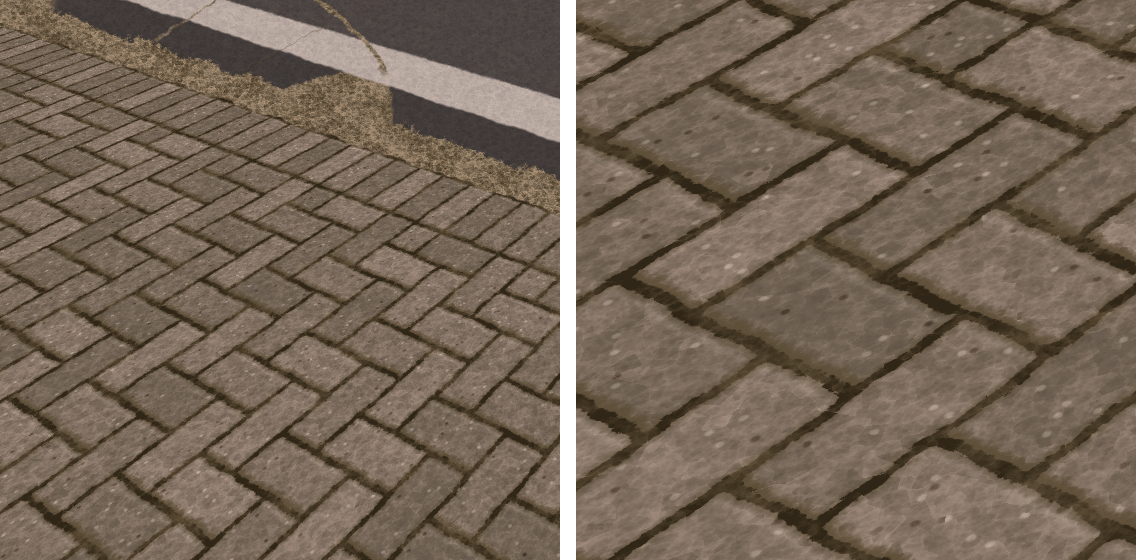
Left: the whole. Right: its middle third, enlarged.
Give the GLSL for this texture, as a WebGL 2 fragment shader.

```glsl
#version 300 es
precision highp float;
// Herringbone brick paving in perspective, edged by a soldier row, sandy verge and painted road.
uniform vec2 u_resolution;
out vec4 fragColor;

const vec3 BRICK = vec3(0.46, 0.40, 0.34);
const vec3 BRICK_LIGHT = vec3(0.55, 0.48, 0.43);
const vec3 MOSS = vec3(0.36, 0.30, 0.21);
const vec3 JOINT = vec3(0.19, 0.15, 0.09);
const vec3 ASPHALT = vec3(0.30, 0.27, 0.26);
const vec3 PAINT = vec3(0.72, 0.66, 0.63);
const vec3 SAND = vec3(0.56, 0.48, 0.39);
const float ROW_START = 4.0;  // soldier row, in brick widths
const float ROW_END = 6.0;

struct Brick { vec2 local; vec2 size; vec2 id; };

float hash(vec2 c) {
  return fract(sin(dot(c, vec2(127.1, 311.7))) * 43758.5);
}

// Cellular noise: distance to the nearest seed, and its random value.
vec2 cellular(vec2 p) {
  vec2 base = floor(p), best = vec2(9.0, 0.0);
  for (int j = -1; j <= 1; j++)
    for (int i = -1; i <= 1; i++) {
      vec2 c = base + vec2(i, j);
      float d = length(c + vec2(hash(c), hash(c + 51.3)) - p);
      if (d < best.x) best = vec2(d, hash(c + 17.9));
    }
  return best;
}

// Layered cellular noise centred on zero.
float mottle(vec2 p) {
  float sum = 0.0, amp = 0.6;
  for (int i = 0; i < 3; i++) {
    vec2 c = cellular(p);
    sum += amp * (0.6 * (c.x - 0.45) + 0.7 * (c.y - 0.5));
    p = p * 2.1 + 7.3;
    amp *= 0.75;
  }
  return sum;
}

float wobble(vec2 p) {
  return (sin(p.x + 1.7 * sin(p.y)) + 0.6 * sin(2.3 * p.y - 1.9 * p.x) + 0.4 * sin(5.1 * p.x + 3.7 * p.y)) * 0.5;
}

float below(float x, float edge, float soft) {
  return 1.0 - smoothstep(edge - soft, edge + soft, x);
}

// View (y downwards) to ground plane, in brick widths along both brick axes.
vec2 toGround(vec2 view) {
  mat3 project = mat3(0.125, -0.0137, 0.0187, -0.1034, 0.0734, -0.123, 0.4844, 0.5208, 1.0);
  vec3 g = inverse(project) * vec3(view, 1.0);
  vec2 st = g.xy / g.z;
  return vec2(st.x + 2.0 * st.y + 1.0, st.x - 2.0 * st.y + 0.5);
}

Brick layBrick(vec2 p) {
  vec2 cell = floor(p), f = p - cell;
  if (p.y > ROW_START) return Brick(vec2(f.x, p.y - ROW_START), vec2(1.0, 2.0), vec2(cell.x, 99.0));
  float phase = mod(cell.x - cell.y, 4.0);
  if (phase < 1.5) return Brick(f + vec2(phase, 0.0), vec2(2.0, 1.0), cell - vec2(phase, 0.0));
  vec2 lift = vec2(0.0, phase < 2.5 ? 1.0 : 0.0);
  vec2 id = cell - lift;
  return Brick(f + lift, vec2(1.0, min(2.0, ROW_START - id.y)), id);
}

// Depth inside a rounded box.
float inset(vec2 local, vec2 size, float radius) {
  vec2 d = abs(local - 0.5 * size) - 0.5 * size + radius;
  return radius - length(max(d, 0.0)) - min(max(d.x, d.y), 0.0);
}

vec3 paving(vec2 p, float aa) {
  float grain = mottle(p * 6.0);
  Brick b = layBrick(p + 0.025 * vec2(wobble(p * 3.1), wobble(p.yx * 2.7 + 4.0)));
  float tone = hash(b.id) - 0.5;
  float depth = inset(b.local, b.size, 0.10) + 0.05 * grain;
  vec3 face = mix(BRICK, BRICK_LIGHT, clamp(0.35 + 0.7 * tone + 0.9 * grain, 0.0, 1.0));
  face *= 1.0 + 0.10 * tone + 0.22 * grain;
  // pale chips and dark pits
  vec2 chip = cellular(p * 5.0);
  face += below(chip.x, 0.16, 0.08) * (0.14 * step(0.84, chip.y) - 0.13 * step(chip.y, 0.06));
  // lit upper rim and mossy, shaded lower bevel
  face += 0.05 * below(abs(b.size.y - b.local.y - 0.13), 0.03, 0.04);
  face = mix(face, MOSS, 0.75 * below(b.local.y + 0.1 * grain, 0.13, 0.05 + aa));
  face = mix(face, MOSS, 0.55 * below(depth, 0.09, 0.04 + aa));
  vec3 gap = mix(JOINT, MOSS, clamp(0.35 + 0.5 * wobble(p * 1.9) + grain, 0.0, 1.0));
  return mix(gap, face, smoothstep(0.05 - aa, 0.05 + aa, depth));
}

// Bent crack running down from the upper edge at x = start.
float crack(vec2 v, float start, float slope, float bend, float width, float px) {
  float x = start + slope * v.y + bend * v.y * v.y + 0.006 * wobble(v.yx * 90.0);
  return below(abs(v.x - x), width, px + 0.001) * below(v.y, 0.13, 0.01);
}

vec3 roadside(vec2 v, float px) {
  float grain = mottle(v * vec2(110.0, 150.0));
  float ragged = 0.009 * wobble(v * 55.0) + 0.008 * grain;
  vec3 sand = mix(MOSS, SAND, clamp(0.65 + 1.1 * grain + 0.3 * wobble(v * 40.0), 0.0, 1.0)) * (1.0 + 0.4 * grain);
  vec3 tar = ASPHALT * (1.0 + 0.25 * grain);
  vec3 paint = PAINT * (1.0 + 0.16 * grain);
  // asphalt strip, broken by a sandy wedge
  float wedge = below(v.x + ragged, 0.70, 0.003) * smoothstep(-0.01, 0.01, v.x - 0.605 + 3.7 * (v.y - 0.13) + ragged);
  float strip = below(v.y + ragged, 0.33 * v.x - 0.010, 0.002 + px);
  strip *= smoothstep(0.08, 0.11, v.x + ragged) * (1.0 - wedge);
  vec3 col = mix(sand, tar * 0.86, strip);
  // painted line and the road beyond
  col = mix(col, paint, below(v.y + 0.25 * ragged, 0.326 * v.x - 0.072, px + 0.001));
  col = mix(col, tar, below(v.y + 0.15 * ragged, 0.295 * v.x - 0.119, px + 0.001));
  col = mix(col, sand, crack(v, 0.565, 1.4, -3.5, 0.006, px));
  col = mix(col, sand, 0.7 * crack(v, 0.385, -1.5, 0.0, 0.004, px));
  return mix(col, MOSS, 0.5 * crack(v, 0.67, -1.9, 0.0, 0.0012, px));
}

void main() {
  vec2 view = gl_FragCoord.xy / u_resolution;
  view.y = 1.0 - view.y;
  vec2 ground = toGround(view);
  float aa = 0.5 * length(fwidth(ground));
  float verge = smoothstep(-aa, aa, ground.y - ROW_END + 0.12 * wobble(ground * 2.3));
  vec3 col = mix(paving(ground, aa), roadside(view, 1.0 / u_resolution.y), verge);
  fragColor = vec4(clamp(col, 0.0, 1.0), 1.0);
}
```
